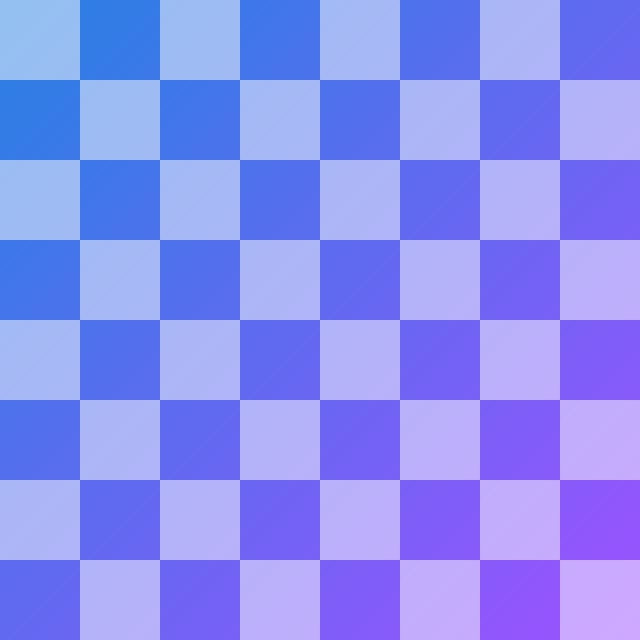
This pattern is drawn by a Shadertoy shader. Its source:

```glsl
// Eight by eight checkerboard of pale and vivid squares over a diagonal blue to violet gradient.

const float CELLS = 8.0;
const vec3 BLUE = vec3(0.15, 0.505, 0.89);
const vec3 VIOLET = vec3(0.62, 0.318, 1.0);
const float VEIL_OPACITY = 0.5;

// Square wave: +1 in even cells, -1 in odd ones, ramped across one pixel at each edge
vec2 squareWave(vec2 cell, vec2 pixel) {
    vec2 side = 1.0 - 2.0 * mod(floor(cell), 2.0);
    vec2 edgeDistance = 0.5 - abs(fract(cell) - 0.5);
    return side * clamp(2.0 * edgeDistance / pixel, 0.0, 1.0);
}

// Coverage of the pale squares, from 0 to 1
float checker(vec2 uv, float cells, vec2 resolution) {
    vec2 wave = squareWave(uv * cells, cells / resolution);
    return 0.5 + 0.5 * wave.x * wave.y;
}

// Linear ramp from the upper left corner to the lower right one
vec3 diagonalGradient(vec2 uv, vec3 from, vec3 to) {
    return mix(from, to, 0.5 * (uv.x + uv.y));
}

void mainImage(out vec4 fragColor, in vec2 fragCoord) {
    // Canvas coordinates with y running down from the top
    vec2 uv = fragCoord / iResolution.xy;
    uv.y = 1.0 - uv.y;

    // White veil over alternate squares
    vec3 base = diagonalGradient(uv, BLUE, VIOLET);
    float veil = VEIL_OPACITY * checker(uv, CELLS, iResolution.xy);
    fragColor = vec4(mix(base, vec3(1.0), veil), 1.0);
}
```
